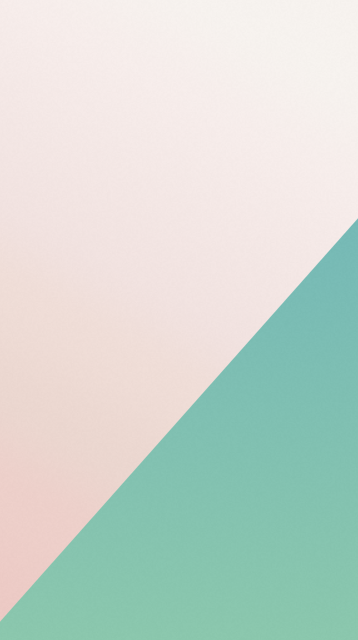
Reproduce this background procedurally as a Shadertoy shader.

```glsl
float hash(vec2 p) {
    vec3 q = fract(vec3(p.xyx) * 0.1031);
    q += dot(q, q.yzx + 33.33);
    return fract((q.x + q.y) * q.z);
}

// Soft value noise for the paper grain
float grain(vec2 p) {
    vec2 cell = floor(p), f = fract(p);
    f = f * f * (3.0 - 2.0 * f);
    return mix(mix(hash(cell), hash(cell + vec2(1, 0)), f.x),
               mix(hash(cell + vec2(0, 1)), hash(cell + vec2(1, 1)), f.x), f.y);
}

// Rose, sand and peach rising to a warm white
vec3 blushGradient(float t) {
    vec3 color = mix(vec3(0.926, 0.790, 0.770), vec3(0.929, 0.812, 0.790), smoothstep(0.03, 0.21, t));
    color = mix(color, vec3(0.920, 0.840, 0.812), smoothstep(0.20, 0.34, t));
    color = mix(color, vec3(0.937, 0.866, 0.842), smoothstep(0.32, 0.50, t));
    color = mix(color, vec3(0.944, 0.884, 0.875), smoothstep(0.48, 0.60, t));
    color = mix(color, vec3(0.965, 0.927, 0.919), clamp((t - 0.58) / 0.30, 0.0, 1.0));
    return mix(color, vec3(0.965, 0.949, 0.934), smoothstep(0.86, 1.04, t));
}

void mainImage(out vec4 fragColor, in vec2 fragCoord) {
    vec2 uv = fragCoord / iResolution.xy;

    // Upper field, lit from the top right
    vec3 color = blushGradient(dot(uv, vec2(0.272, 0.874)));

    // Lower field, green fading up into teal
    vec3 teal = mix(vec3(0.545, 0.780, 0.678), vec3(0.460, 0.725, 0.714),
                    clamp(uv.y / 0.66, 0.0, 1.0));

    // Smooth diagonal boundary
    float edge = uv.y - (0.0286 + 0.6303 * uv.x);
    float pixel = length(vec2(0.6303 / iResolution.x, 1.0 / iResolution.y));
    color = mix(teal, color, smoothstep(-0.7, 0.7, edge / pixel));

    // Fine grain
    color += 0.012 * (grain(uv * vec2(286, 512)) - 0.5);
    fragColor = vec4(color, 1.0);
}
```
